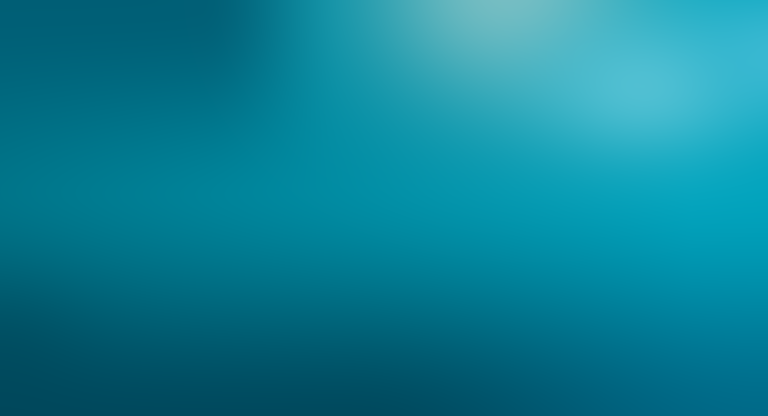
A Shadertoy shader for this background:

```glsl
#define MID_LEFT    vec3(0.00, 0.46, 0.54)
#define MID_RIGHT   vec3(0.00, 0.64, 0.74)
#define FLOOR_LEFT  vec3(0.00, 0.28, 0.36)
#define FLOOR_RIGHT vec3(0.00, 0.41, 0.53)
#define DEEP_TEAL   vec3(0.00, 0.37, 0.46)
#define SHADOW      vec3(0.00, 0.25, 0.32)
#define PALE_MIST   vec3(0.52, 0.76, 0.77)
#define BRIGHT_AQUA vec3(0.36, 0.77, 0.84)
#define EDGE_AQUA   vec3(0.27, 0.74, 0.84)

// Soft elliptical falloff, 1 at the centre
float glow(vec2 p, vec2 centre, vec2 radius) {
    vec2 d = (p - centre) / radius;
    return exp(-dot(d, d));
}

void mainImage(out vec4 fragColor, in vec2 fragCoord) {
    vec2 uv = fragCoord / iResolution.xy;

    // Water: dark floor rising into a brighter middle
    vec3 middle = mix(MID_LEFT, MID_RIGHT, clamp(uv.x / 0.9, 0.0, 1.0));
    vec3 ground = mix(FLOOR_LEFT, FLOOR_RIGHT, smoothstep(0.45, 1.0, uv.x));
    vec3 color = mix(ground, middle, smoothstep(-0.05, 0.56, uv.y));

    // Dark areas on the left
    float deep = smoothstep(0.5, 1.0, uv.y) * (1.0 - smoothstep(0.26, 0.45, uv.x));
    color = mix(color, DEEP_TEAL, deep);
    color = mix(color, SHADOW, 0.35 * glow(uv, vec2(0.0, 0.17), vec2(0.12, 0.18)));

    // Light from above and from the right
    color = mix(color, PALE_MIST, 0.9 * glow(uv, vec2(0.66, 1.03), vec2(0.18, 0.28)));
    color = mix(color, BRIGHT_AQUA, 0.85 * glow(uv, vec2(0.84, 0.79), vec2(0.14, 0.17)));
    color = mix(color, EDGE_AQUA, 0.8 * glow(uv, vec2(1.03, 0.87), vec2(0.13, 0.16)));

    fragColor = vec4(color, 1.0);
}
```
